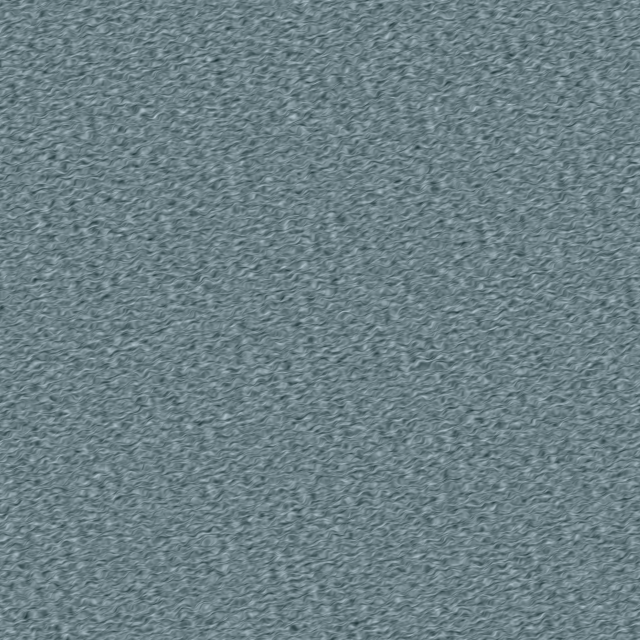
Give the GLSL for this texture, as a WebGL 1 fragment shader.

```glsl
precision highp float;
// Slate blue woven fleece: short wavy fibres rising gently to the right.
// Stretched, sheared gradient noise gives fine even tufts; the zero contours of
// a second noise give thin pale fibres, each with a shadow just below it.

uniform vec2 u_resolution;

vec2 hash2(vec2 p) {
  vec3 q = fract(vec3(p.xyx) * vec3(0.1031, 0.1030, 0.0973));
  q += dot(q, q.yzx + 33.33);
  return fract((q.xx + q.yz) * q.zy);
}

// Pull of one lattice corner's random slope
float slope(vec2 cell, vec2 f, vec2 corner) {
  return dot(hash2(cell + corner) * 2.0 - 1.0, f - corner);
}

// Gradient noise, centred on zero
float noise(vec2 p) {
  vec2 cell = floor(p);
  vec2 f = fract(p);
  vec2 w = f * f * (3.0 - 2.0 * f);
  float low = mix(slope(cell, f, vec2(0.0)), slope(cell, f, vec2(1.0, 0.0)), w.x);
  float high = mix(slope(cell, f, vec2(0.0, 1.0)), slope(cell, f, vec2(1.0)), w.x);
  return mix(low, high, w.y);
}

// Leans the horizontal grain upward and makes it meander
vec2 grainSpace(vec2 p) {
  float wave = noise(p * vec2(60.0, 95.0) + 17.3);
  return vec2(p.x + 0.2 * p.y, p.y - 0.26 * p.x + 0.007 * wave);
}

// Thin bright line along the zero contour of stretched noise
float fibre(vec2 g) {
  float level = noise(g * vec2(48.0, 150.0) + 41.7);
  return 1.0 - smoothstep(0.0, 0.16, abs(level));
}

// Brightness around zero
float fleece(vec2 p) {
  vec2 g = grainSpace(p);
  float tuft = noise(g * vec2(70.0, 200.0) + 5.1);
  float fuzz = noise(g * vec2(150.0, 380.0) + 90.4);
  float drift = noise(g * vec2(16.0, 40.0) + 130.6);
  float relief = fibre(g) - fibre(g + vec2(0.0, 0.0022));
  return 0.9 * tuft + 0.5 * fuzz + 0.08 * drift + 0.16 * relief;
}

void main() {
  float side = min(u_resolution.x, u_resolution.y);

  // Four samples per pixel smooth the fibre edges
  float tone = 0.0;
  for (int j = 0; j < 2; j++) {
    for (int i = 0; i < 2; i++) {
      vec2 offset = vec2(float(i), float(j)) * 0.5 - 0.25;
      tone += 0.25 * fleece((gl_FragCoord.xy + offset) / side);
    }
  }

  vec3 slate = vec3(0.426, 0.502, 0.525);
  vec3 colour = slate + tone * vec3(0.37, 0.36, 0.37);
  gl_FragColor = vec4(clamp(colour, 0.0, 1.0), 1.0);
}
```
